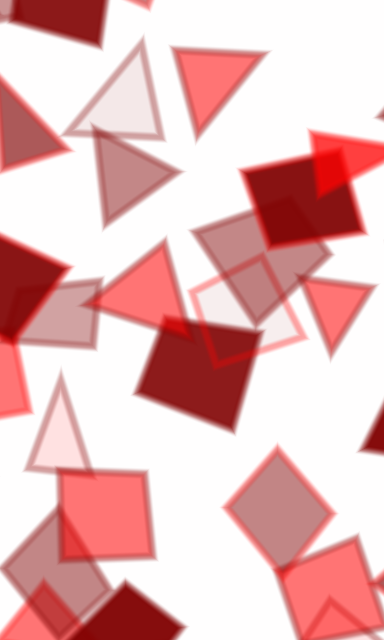
This background is drawn by a Shadertoy shader. Its source:

```glsl
// Scattered soft-edged translucent red triangles and quadrilaterals on white.

const float TAU = 6.28319;
const float CELL = 0.17;       // grid spacing, in canvas heights
const float JITTER = 1.2;      // scatter range, in cells
const float SOFTNESS = 0.0065; // half width of the blurred edge
const vec3 PAPER = vec3(1.0, 0.997, 0.997);
const vec3 MAROON = vec3(0.5, 0.0, 0.0);
const vec3 RED = vec3(1.0, 0.01, 0.01);

// Four random values per cell, without sine
vec4 hash4(vec2 p) {
    vec4 q = fract(p.xyxy * vec4(0.1031, 0.1030, 0.0973, 0.1099));
    q += dot(q, q.wzxy + 33.33);
    return fract((q.xxyz + q.yzzw) * q.zywx);
}

mat2 rotation(float angle) {
    float c = cos(angle), s = sin(angle);
    return mat2(c, s, -s, c);
}

// Corner on an ellipse, so that every polygon stays convex
vec2 corner(int i, int sides, vec2 radii, vec4 wobble) {
    float turn = (float(i) + 0.36 * (wobble[i] - 0.5)) / float(sides);
    return radii * vec2(cos(TAU * turn), sin(TAU * turn));
}

// Largest distance to the edge lines: negative inside, with sharp corners
float polygonDistance(vec2 p, int sides, vec2 radii, vec4 wobble) {
    float d = -1.0;
    for (int i = 0; i < sides; i++) {
        vec2 a = corner(i, sides, radii, wobble);
        vec2 b = corner((i + 1) % sides, sides, radii, wobble);
        vec2 edge = normalize(b - a);
        d = max(d, dot(p - a, vec2(edge.y, -edge.x)));
    }
    return d;
}

// Fill colour and opacity, from evenly spread tone and random variation
vec4 fillPaint(float tone, float vary) {
    if (tone < 0.26) return vec4(MAROON, mix(0.82, 1.0, vary));
    if (tone < 0.52) return vec4(MAROON, mix(0.36, 0.48, vary));
    if (tone < 0.60) return vec4(MAROON, 0.65);
    if (tone < 0.81) return vec4(RED, 0.55);
    if (tone < 0.86) return vec4(RED, 0.76);
    return vec4(mix(MAROON, RED, step(0.25, vary)), mix(0.05, 0.22, vary));
}

// Paint one cell's shape over the colour below it
vec3 paintShape(vec3 below, vec2 p, vec2 cell, float blur) {
    vec4 place = hash4(cell + 17.0);
    vec4 form = hash4(cell + 71.0);
    vec4 wobble = hash4(cell + 139.0);
    float tone = fract(dot(cell, vec2(0.7549, 0.5698)) + 0.3);

    int sides = form.x < 0.36 ? 3 : 4;
    float size = (sides == 3 ? 0.088 : 0.102) * mix(0.86, 1.12, form.y);
    vec2 radii = size * vec2(1.0, mix(0.78, 1.08, form.z));
    vec2 center = CELL * (cell + 0.5 + JITTER * (place.xy - 0.5));
    vec2 local = rotation(TAU * place.z) * (p - center);
    float d = polygonDistance(local, sides, radii, wobble);

    vec4 fill = fillPaint(tone, place.w);
    vec3 strokeColor = form.w < 0.45 ? MAROON : RED;
    float inside = 1.0 - smoothstep(-blur, blur, d);
    float stroke = 1.0 - smoothstep(0.0015, 0.003 + blur, abs(d));
    vec3 color = mix(below, fill.rgb, fill.a * inside);
    return mix(color, strokeColor, 0.34 * stroke);
}

void mainImage(out vec4 fragColor, in vec2 fragCoord) {
    vec2 p = fragCoord / iResolution.y;
    float blur = max(SOFTNESS, 0.75 / iResolution.y);
    vec2 home = floor(p / CELL);

    // Neighbouring cells in row order keep the layering consistent
    vec3 color = PAPER;
    for (int y = -2; y <= 2; y++) {
        for (int x = -2; x <= 2; x++) {
            color = paintShape(color, p, home + vec2(x, y), blur);
        }
    }
    fragColor = vec4(color, 1.0);
}
```
